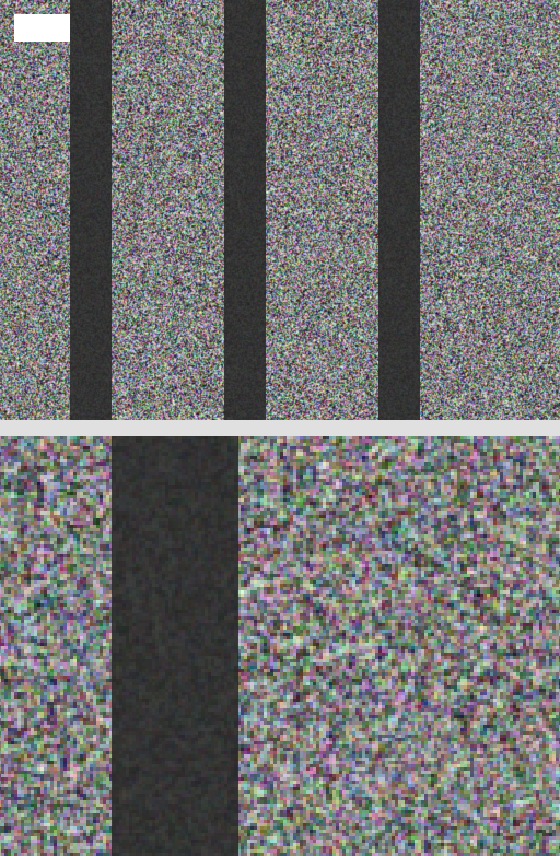
Top, the full canvas; bottom, a detail of the centre.
Write a WebGL 1 fragment shader that draws this pattern.

```glsl
precision highp float;
// Three dark vertical bars over soft, faintly coloured static, with a white block at the top left.

uniform vec2 u_resolution;

// Lengths are fractions of the canvas width.
#define BAR_COUNT 3.0
#define BAR_START 0.125
#define BAR_PITCH 0.275
#define BAR_WIDTH 0.075
#define BAR_COLOR vec3(0.2)
#define BAR_GRAIN 0.13
#define BLOCK_INSET vec2(0.025)
#define BLOCK_SIZE vec2(0.1, 0.05)
#define GRAIN_CELLS 512.0
#define GRAIN_SOFTNESS 0.16
#define LUMA_GRAIN 0.78
#define CHROMA_GRAIN 0.54

// Four independent random values for each grain cell.
vec4 hashCell(vec2 cell) {
  vec4 p = fract(cell.xyxy * vec4(0.1031, 0.1030, 0.0973, 0.1099));
  p += dot(p, p.wzxy + 33.33);
  return fract((p.xxyz + p.yzzw) * p.zywx);
}

// Zero-mean static: neighbouring cells blended, a shared grey part plus a tint.
vec3 softStatic(vec2 cell) {
  vec4 sum = vec4(0.0);
  for (int j = -1; j <= 1; j++) {
    for (int i = -1; i <= 1; i++) {
      vec2 offset = vec2(float(i), float(j));
      vec2 weight = mix(vec2(1.0 - 2.0 * GRAIN_SOFTNESS), vec2(GRAIN_SOFTNESS), abs(offset));
      sum += weight.x * weight.y * (hashCell(cell + offset) - 0.5);
    }
  }
  return LUMA_GRAIN * sum.w + CHROMA_GRAIN * sum.rgb;
}

// Signed distance to an axis-aligned box.
float boxDistance(vec2 p, vec2 center, vec2 halfSize) {
  vec2 d = abs(p - center) - halfSize;
  return length(max(d, 0.0)) + min(max(d.x, d.y), 0.0);
}

// Signed distance to the nearest bar in the limited row.
float barDistance(float x) {
  float fromFirst = x - BAR_START - 0.5 * BAR_WIDTH;
  float index = clamp(floor(fromFirst / BAR_PITCH + 0.5), 0.0, BAR_COUNT - 1.0);
  return abs(fromFirst - index * BAR_PITCH) - 0.5 * BAR_WIDTH;
}

// Edge coverage smoothed over one pixel.
float coverage(float edge, float pixel) {
  return clamp(0.5 - edge / pixel, 0.0, 1.0);
}

void main() {
  float pixel = 1.0 / u_resolution.x;
  vec2 p = gl_FragCoord.xy * pixel;
  float top = u_resolution.y * pixel;

  // Static around mid grey, with only a faint trace of it on the bars
  vec3 grain = softStatic(floor(p * GRAIN_CELLS) + 17.0);
  vec3 color = 0.5 + grain;
  vec3 barColor = BAR_COLOR + BAR_GRAIN * grain;
  color = mix(color, barColor, coverage(barDistance(p.x), pixel));

  // White block, measured from the top left corner
  vec2 fromTopLeft = vec2(p.x, top - p.y);
  float block = boxDistance(fromTopLeft, BLOCK_INSET + 0.5 * BLOCK_SIZE, 0.5 * BLOCK_SIZE);
  color = mix(color, vec3(1.0), coverage(block, pixel));

  gl_FragColor = vec4(color, 1.0);
}
```
